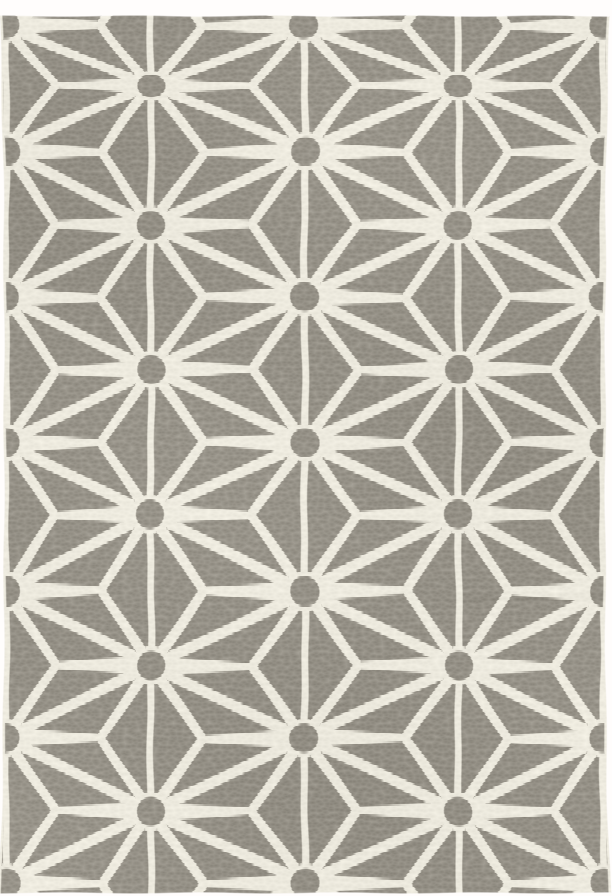
Write a Shadertoy shader that draws this pattern.

```glsl
// Flat-woven rug: a lattice of twelve-rayed cream stars with grey hubs on a grey field.

// Lengths are fractions of the canvas height
const vec2  PITCH      = vec2(0.1719, 0.0810); // step between neighbouring star centres
const float FIRST_ROW  = 0.0141;               // top row of stars, from the top edge
const float AXIS_SHIFT = -0.0015;              // middle column, from the canvas centre
const float KITE       = 0.345;                // kite half-width, share of a column
const float HUB        = 0.0162;
const float HALO       = 0.0215;
const float RUG_HALF   = 0.3355;
const float RUG_TOP    = 0.0180;
const float RUG_BOTTOM = 0.9965;
const float BINDING    = 0.0028;
const float WEFTS      = 256.0;                // woven rows down the canvas
const vec3  GREY  = vec3(0.590, 0.573, 0.533);
const vec3  CREAM = vec3(0.932, 0.920, 0.874);
const vec3  FLOOR = vec3(1.000, 0.992, 0.990);

vec2 hash2(vec2 p) {
    vec3 q = fract(p.xyx * vec3(0.1031, 0.1030, 0.0973));
    q += dot(q, q.yzx + 33.33);
    return fract((q.xx + q.yz) * q.zy);
}

// Distance to the nearest scattered point
float cellNoise(vec2 p) {
    vec2 cell = floor(p), f = fract(p);
    float nearest = 2.0;
    for (int j = -1; j <= 1; j++)
        for (int i = -1; i <= 1; i++) {
            vec2 o = vec2(i, j);
            nearest = min(nearest, length(o + hash2(cell + o) - f));
        }
    return nearest;
}

// Ray from the origin to tip, its half-width running from w.x to w.y
float ray(vec2 p, vec2 tip, vec2 w) {
    float t = clamp(dot(p, tip) / dot(tip, tip), 0.0, 1.0);
    return length(p - tip * t) - mix(w.x, w.y, t);
}

// One quadrant of a star
float starRays(vec2 p) {
    float d = length(p) - HALO;
    d = min(d, ray(p, vec2(0.0, PITCH.y), vec2(0.0042, 0.0038)));
    d = min(d, ray(p, vec2(PITCH.x * KITE, PITCH.y), vec2(0.0063, 0.0050)));
    d = min(d, ray(p, PITCH, vec2(0.0066, 0.0050)));
    return min(d, ray(p, vec2(PITCH.x * (1.0 - KITE), 0.0), vec2(0.0108, 0.0040)));
}

// Signed distance to the cream lines, negative inside
float starLattice(vec2 p) {
    vec2 q = abs(mod(p + PITCH, 2.0 * PITCH) - PITCH);
    vec2 r = PITCH - q;
    float lines = min(starRays(q), starRays(r));
    float hubs = min(length(q), length(r)) - HUB;
    return max(lines, -hubs);
}

// Uneven hand weaving: tight top and outer columns, slack lower middle
vec2 weaveWarp(vec2 p) {
    vec2 q = p;
    q.x += sign(p.x) * max(abs(p.x) - PITCH.x, 0.0) * 0.065;
    q.y += 0.0065 * (1.0 - smoothstep(0.573, 0.730, p.y));
    q.y -= 0.0208 * (1.0 - smoothstep(0.028, 0.137, p.y));
    q.x += 0.0008 * sin(p.y * 23.0 + 1.0) + 0.0005 * sin(p.y * 71.0 + p.x * 9.0);
    q.y += 0.0008 * sin(p.x * 19.0 + p.y * 8.0);
    return q;
}

// Soft stair-steps along the weft rows
float weftSnap(float y) {
    float t = y * WEFTS;
    return (floor(t) + smoothstep(0.2, 0.8, fract(t))) / WEFTS;
}

void mainImage(out vec4 fragColor, in vec2 fragCoord) {
    float px = 1.0 / iResolution.y;
    vec2 p = vec2(fragCoord.x - 0.5 * iResolution.x, iResolution.y - fragCoord.y) * px;
    p.x -= AXIS_SHIFT;

    // Star pattern
    vec2 woven = weaveWarp(vec2(p.x, weftSnap(p.y)));
    float d = starLattice(woven - vec2(0.0, FIRST_ROW));
    float cream = 1.0 - smoothstep(-px, px, d);

    // Rug outline, flared at the corners, with a thin side binding
    float flare = 0.006 * pow(abs(2.0 * p.y - 1.0), 4.0);
    float side = abs(p.x) - RUG_HALF - flare + 0.0008 * sin(p.y * 37.0);
    float ends = max(RUG_TOP - p.y, p.y - RUG_BOTTOM) + 0.0006 * sin(p.x * 41.0);
    float rug = 1.0 - smoothstep(-px, px, max(side, ends));
    cream = max(cream, smoothstep(-px, px, side + BINDING));

    // Thread grain and broad shading
    float grain = cellNoise(p * vec2(150.0, WEFTS)) - 0.5;
    float ribs = sin(p.y * WEFTS * 3.14159 + 0.6 * sin(p.x * 60.0));
    float drift = sin(p.x * 9.0 + p.y * 5.0) + sin(p.y * 13.0 - p.x * 6.0);
    float crease = exp(-pow((p.y - 0.672 + 0.02 * p.x) / 0.004, 2.0)) * smoothstep(0.1, 0.25, p.x);
    float shade = 0.085 * grain + 0.012 * ribs + 0.007 * drift - 0.03 * crease;

    vec3 color = mix(GREY + shade, CREAM + 0.5 * shade, cream);
    fragColor = vec4(mix(FLOOR, color, rug), 1.0);
}
```
